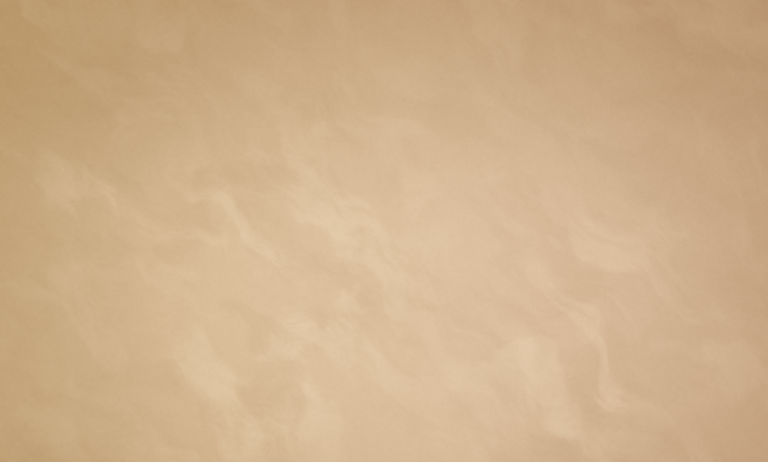
Write a Shadertoy shader that draws this texture.

```glsl
// Soft tan suede: a warm glow, cloudy mottling, pale brushed wisps and fine nap.

const vec3 GLOW_TAN = vec3(0.862, 0.752, 0.620);
const vec3 EDGE_TAN = vec3(0.730, 0.595, 0.438);
const vec3 PALE_NAP = vec3(0.902, 0.812, 0.685);

float hash(vec2 p) {
    vec3 q = fract(vec3(p.xyx) * 0.1031);
    q += dot(q, q.yzx + 33.33);
    return fract((q.x + q.y) * q.z);
}

float valueNoise(vec2 p) {
    vec2 cell = floor(p);
    vec2 f = fract(p);
    f = f * f * (3.0 - 2.0 * f);
    float low = mix(hash(cell), hash(cell + vec2(1.0, 0.0)), f.x);
    float high = mix(hash(cell + vec2(0.0, 1.0)), hash(cell + 1.0), f.x);
    return mix(low, high, f.y);
}

mat2 rotation(float angle) {
    float c = cos(angle), s = sin(angle);
    return mat2(c, s, -s, c);
}

float fbm(vec2 p, int octaves) {
    float sum = 0.0, weight = 0.5, total = 0.0;
    mat2 turn = rotation(0.65);
    for (int i = 0; i < octaves; i++) {
        sum += weight * valueNoise(p);
        total += weight;
        weight *= 0.54;
        p = turn * p * 2.03 + 17.3;
    }
    return sum / total;
}

vec2 warp(vec2 p, float scale, float amount) {
    vec2 offset = vec2(fbm(p * scale + 3.7, 3), fbm(p * scale + 41.2, 3));
    return p + amount * (offset - 0.5);
}

// Soft elliptical patch: 1 at its centre, fading to 0
float patchMask(vec2 uv, vec2 centre, vec2 radius) {
    vec2 d = (uv - centre) / radius;
    return exp(-dot(d, d));
}

// Feathery streaks brushed along one direction
float wisps(vec2 p, float angle, float scale) {
    vec2 q = rotation(angle) * warp(p, 5.0, 0.20);
    float streak = fbm(q * vec2(0.55, 1.25) * scale, 6);
    return smoothstep(0.43, 0.74, streak);
}

void mainImage(out vec4 fragColor, in vec2 fragCoord) {
    vec2 uv = fragCoord / iResolution.xy;
    vec2 p = fragCoord / iResolution.y;

    // Broad glow low in the middle, darkening toward the upper corners
    float reach = length((uv - vec2(0.52, 0.34)) * vec2(1.0, 0.85));
    float clouds = fbm(warp(p, 3.0, 0.25) * 4.0, 5) - 0.5;
    float shade = smoothstep(0.12, 0.74, reach - 0.10 * clouds);
    vec3 color = mix(GLOW_TAN, EDGE_TAN, shade);

    // Ochre on the left, rosier on the right
    color += vec3(0.002, -0.003, 0.014) * (uv.x - 0.5) * 2.0;

    // Pale wisps gathered in a few brushed areas
    float gather = patchMask(uv, vec2(0.40, 0.42), vec2(0.13, 0.24));
    gather += 0.8 * patchMask(uv, vec2(0.72, 0.26), vec2(0.14, 0.28));
    gather += 0.6 * patchMask(uv, vec2(0.18, 0.52), vec2(0.11, 0.17));
    gather += 0.6 * patchMask(uv, vec2(0.32, 0.12), vec2(0.12, 0.14));
    gather = min(0.16 + gather, 1.0);
    float pale = wisps(p, 0.75, 13.0);
    color = mix(color, PALE_NAP, 0.62 * gather * pale);

    // Faint darker creases between the wisps
    float crease = wisps(p + 9.4, 0.55, 15.0);
    color -= vec3(0.020, 0.023, 0.026) * crease * (0.3 + 0.7 * gather);

    // Fine nap
    float nap = valueNoise(p * 290.0) + 0.6 * valueNoise(p * 120.0 + 5.0) - 0.8;
    color += 0.011 * nap;

    fragColor = vec4(clamp(color, 0.0, 1.0), 1.0);
}
```
